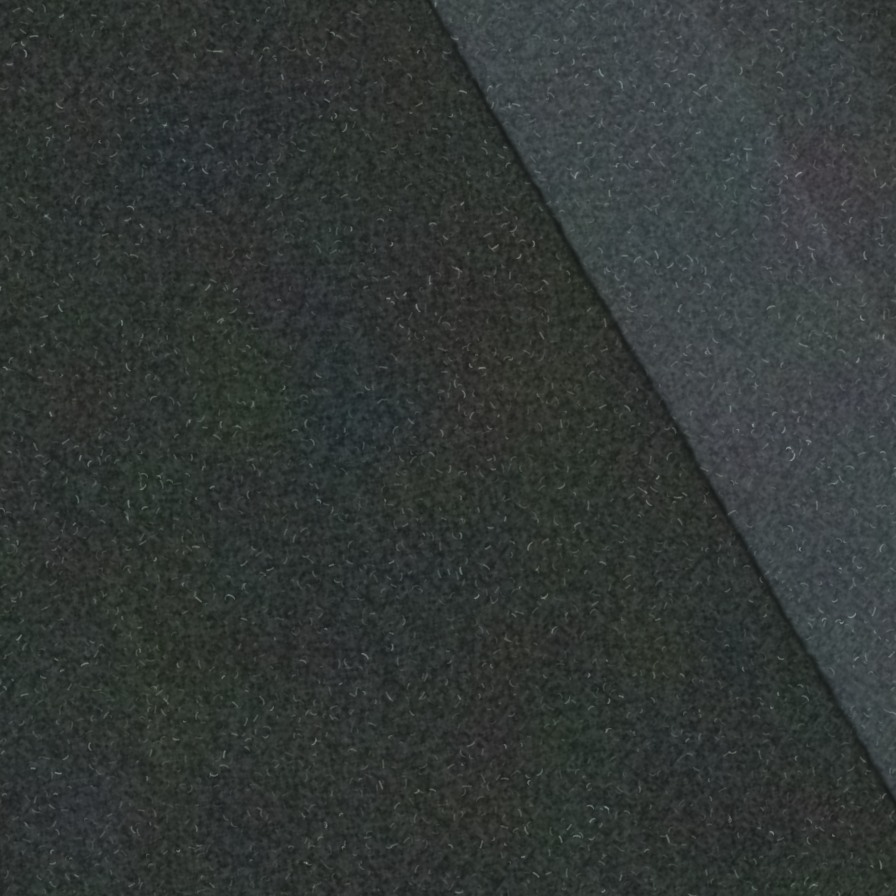
This texture is drawn by a Shadertoy shader. Its source:

```glsl
// Dark speckled felt with a diagonal seam and a paler folded band at the right.
#define FLECK_CELLS 54.0
#define FLECK_LENGTH 0.0042
#define FLECK_WIDTH 0.0014
#define FLECK_GAIN 0.30
#define GRAIN_SCALE 215.0
#define GRAIN_GAIN 0.088
#define MOTTLE_GAIN 0.036
#define SEAM_WIDTH 0.0037
#define CLOTH_COLOR vec3(0.178, 0.198, 0.184)
#define BAND_COLOR vec3(0.250, 0.279, 0.285)
#define FOLD_COLOR vec3(0.236, 0.259, 0.258)

float hash(vec2 p) {
    return fract(sin(dot(p, vec2(127.1, 311.7))) * 43758.545);
}

float noise(vec2 p) {
    vec2 i = floor(p), f = fract(p);
    f = f * f * (3.0 - 2.0 * f);
    return mix(mix(hash(i), hash(i + vec2(1.0, 0.0)), f.x),
               mix(hash(i + vec2(0.0, 1.0)), hash(i + 1.0), f.x), f.y);
}

float fbm(vec2 p) {
    float sum = 0.0, amp = 0.5;
    for (int i = 0; i < 4; i++) {
        sum += amp * noise(p);
        p = mat2(1.6, 1.2, -1.2, 1.6) * p + 7.3;
        amp *= 0.5;
    }
    return sum;
}

// Signed distance from a slanted line that meets the top edge at topX.
float slantDistance(vec2 uv, float topX, float run) {
    return (uv.x - topX - run * (1.0 - uv.y)) / sqrt(1.0 + run * run);
}

float spot(vec2 uv, vec2 center, float radius) {
    vec2 d = (uv - center) / radius;
    return exp(-dot(d, d));
}

// Short, slightly bent fibres, one candidate in each grid cell.
float flecks(vec2 uv, float cells, float seed, float pixel) {
    vec2 home = floor(uv * cells);
    float light = 0.0;
    for (int y = -1; y <= 1; y++) {
        for (int x = -1; x <= 1; x++) {
            vec2 cell = home + vec2(x, y);
            vec2 key = cell + seed;
            vec2 center = (cell + vec2(hash(key + 3.1), hash(key + 8.7))) / cells;
            float angle = 6.2832 * hash(key + 15.3);
            float size = FLECK_LENGTH * mix(0.15, 1.0, hash(key + 21.9));
            float power = pow(hash(key + 33.3), 2.4);
            vec2 d = uv - center;
            d = vec2(d.x * cos(angle) + d.y * sin(angle), d.y * cos(angle) - d.x * sin(angle));
            float bend = (hash(key + 41.7) - 0.5) * 0.7;
            d.y += bend * d.x * d.x / size;
            d.x = max(abs(d.x) - size, 0.0);
            light += power * (1.0 - smoothstep(0.0, FLECK_WIDTH + 0.5 * pixel, length(d)));
        }
    }
    return light;
}

// Faint coloured stains across the cloth.
vec3 stains(vec2 uv) {
    vec3 tint = vec3(-0.005, 0.001, 0.022) * spot(uv, vec2(0.42, 0.53), 0.07);
    tint += vec3(0.009, -0.007, 0.017) * spot(uv, vec2(0.32, 0.66), 0.07);
    tint += vec3(-0.007, 0.009, -0.006) * spot(uv, vec2(0.16, 0.30), 0.10);
    tint += vec3(-0.005, 0.008, -0.008) * spot(uv, vec2(0.29, 0.56), 0.08);
    tint += vec3(0.011, 0.002, -0.007) * spot(uv, vec2(0.57, 0.55), 0.09);
    tint += vec3(0.008, 0.001, 0.019) * spot(uv, vec2(0.10, 0.10), 0.11);
    tint += vec3(-0.003, 0.000, 0.013) * spot(uv, vec2(0.22, 0.82), 0.11);
    tint += vec3(0.011, -0.003, 0.008) * spot(uv, vec2(0.91, 0.80), 0.06);
    tint += vec3(0.003, -0.003, 0.010) * spot(uv, vec2(0.86, 0.51), 0.07);
    return tint;
}

void mainImage(out vec4 fragColor, in vec2 fragCoord) {
    vec2 uv = fragCoord / iResolution.xy;
    float pixel = 1.0 / iResolution.y;
    float wobble = 0.004 * (noise(uv * 9.0) - 0.5) + 0.003 * (noise(uv * 80.0) - 0.5);
    float seam = slantDistance(uv, 0.476, 0.582) + wobble;
    float ridge = slantDistance(uv, 0.768, 0.590) + wobble;
    float corner = slantDistance(uv, 0.935, 0.60);

    // Three planes of cloth
    float band = smoothstep(-0.003 - pixel, 0.006 + pixel, seam);
    vec3 color = mix(CLOTH_COLOR, BAND_COLOR, band);
    color = mix(color, FOLD_COLOR, smoothstep(-0.004, 0.016, ridge));
    color = mix(color, vec3(0.175, 0.200, 0.185), 0.85 * smoothstep(-0.04, 0.05, corner));

    // Stains and uneven dye
    color += stains(uv);
    vec3 dye = vec3(fbm(uv * 11.0), fbm(uv * 11.0 + 19.0), fbm(uv * 11.0 + 43.0)) - 0.47;
    color += MOTTLE_GAIN * dye;

    // Felt grain on a turned grid, then fibres
    vec2 felt = mat2(0.8, 0.6, -0.6, 0.8) * uv * GRAIN_SCALE;
    float grain = noise(felt) + 0.7 * noise(felt.yx * 1.7 + 5.0) - 0.85;
    color += GRAIN_GAIN * grain;
    float fibre = flecks(uv, FLECK_CELLS, 0.0, pixel);
    fibre += 0.6 * flecks(uv + 0.37, FLECK_CELLS * 1.45, 57.0, pixel);
    vec3 fibreTint = mix(vec3(1.0, 0.98, 0.85), vec3(0.85, 1.0, 1.05), noise(uv * 24.0));
    color += FLECK_GAIN * min(fibre, 1.2) * fibreTint * mix(0.45, 1.0, noise(uv * 30.0));

    // Ridge highlight, then the uneven seam groove and its soft shadow
    color += 0.020 * exp(-pow(ridge / 0.008, 2.0));
    float groove = exp(-pow(seam / SEAM_WIDTH, 2.0)) * mix(0.5, 1.0, noise(uv * 60.0));
    color = mix(color, vec3(0.085, 0.105, 0.10), 0.9 * groove);
    color *= 1.0 - 0.07 * exp(-abs(seam) / 0.015);

    fragColor = vec4(clamp(color, 0.0, 1.0), 1.0);
}
```
